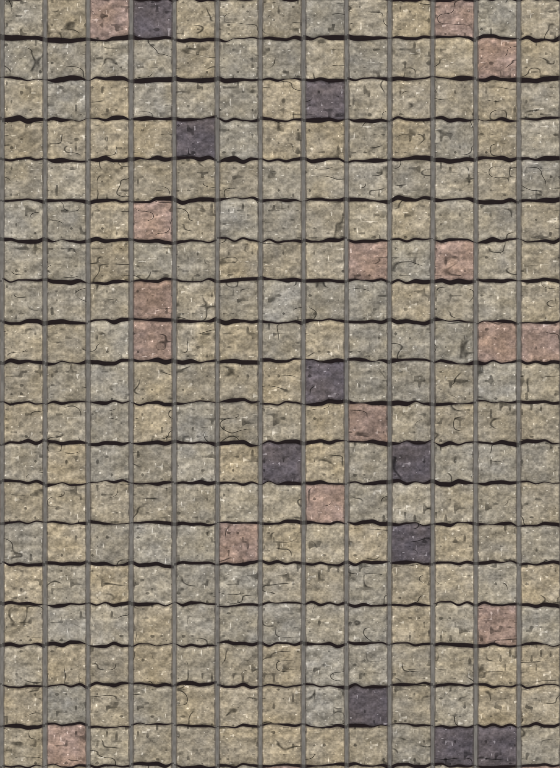
This texture is drawn by a WebGL 1 fragment shader. Its source:

```glsl
precision highp float;
// Wall of rough split-stone tiles, 13 by 19, with grey upright joints and black shadowed bed joints.
uniform vec2 u_resolution;

float hash(vec2 p) {
  return fract(sin(dot(p, vec2(127.1, 311.7))) * 43758.5453);
}

float noise(vec2 p) {
  vec2 i = floor(p), f = fract(p);
  f = f * f * (3.0 - 2.0 * f);
  return mix(mix(hash(i), hash(i + vec2(1.0, 0.0)), f.x),
             mix(hash(i + vec2(0.0, 1.0)), hash(i + vec2(1.0, 1.0)), f.x), f.y);
}

float fbm(vec2 p) {
  float sum = 0.0, gain = 0.5;
  for (int i = 0; i < 4; i++) {
    sum += gain * noise(p);
    p = p * 2.1 + 7.3;
    gain *= 0.55;
  }
  return sum;
}

// Soft-edged band of the given half width
float band(float d, float halfWidth, float soft) {
  return 1.0 - smoothstep(halfWidth - soft, halfWidth + soft, abs(d));
}

// Base colour of one tile: mostly sandy, some pinkish, a few slate
vec3 tileColor(vec2 id) {
  float kind = hash(id + 3.7);
  vec3 color = mix(vec3(0.60, 0.58, 0.54), vec3(0.635, 0.59, 0.51), hash(id + 11.3));
  color = mix(color, vec3(0.60, 0.51, 0.475), 0.85 * step(0.89, kind));
  color = mix(color, vec3(0.39, 0.365, 0.385), step(0.955, kind));
  return color * (0.95 + 0.11 * hash(id + 23.1));
}

void main() {
  // Wall coordinates: one unit per tile, rows counted from the top
  vec2 uv = gl_FragCoord.xy / u_resolution;
  vec2 wall = vec2(uv.x * 13.0 - 0.045, (1.0 - uv.y) * 19.0 + 0.05);
  vec2 soft = 0.7 * vec2(13.0, 19.0) / u_resolution;
  float column = floor(wall.x);
  float across = fract(wall.x) - 0.5;

  // Bed joint: wavy, slightly tilted and of uneven thickness on each tile
  float bed = floor(wall.y + 0.5);
  vec2 bedId = vec2(column, bed);
  float wobble = 0.09 * (noise(vec2(wall.x * 5.0, bed * 7.0)) - 0.5)
               + 0.06 * (hash(bedId + 5.0) - 0.5)
               + 0.07 * across * (hash(bedId + 9.0) - 0.5);
  float bedDist = wall.y - bed - wobble;
  float thickness = 0.008 + 0.055 * noise(vec2(wall.x * 3.0 + 40.0, bed * 5.0))
                  + 0.014 * (hash(bedId + 17.0) - 0.5);
  thickness *= mix(0.75, 1.1, uv.y);

  // Rough stone face lit from above
  vec2 id = vec2(column, bed - step(bedDist, 0.0));
  vec2 face = wall + id * 3.17;
  float height = fbm(face * 4.0);
  float relief = height - fbm(face * 4.0 + vec2(-0.12, -0.3));
  vec3 color = tileColor(id);
  color *= 1.0 + 0.55 * relief + 0.28 * (height - 0.5);
  color *= mix(vec3(0.97, 0.98, 1.01), vec3(1.04, 1.01, 0.94), fbm(face * 2.3 + 31.0));

  // Grain, bright crystals and dark pits
  float grain = noise(face * 15.0) + noise(face * 27.0 + 13.0) - 1.0;
  color *= 1.0 + 0.17 * grain;
  color += 0.22 * smoothstep(0.84, 0.98, noise(face * 13.0 + 57.0));
  color *= 1.0 - 0.35 * smoothstep(0.80, 0.95, noise(face * 9.0 + 83.0));

  // Short cracks that show only in patches
  float crack = band(noise(face * vec2(2.5, 4.0) + 19.0) - 0.5, 0.02, 0.03);
  color *= 1.0 - 0.5 * crack * smoothstep(0.58, 0.78, noise(face * 2.7 + 71.0));

  // Lit top edge, then the black shadow in the bed joint
  color *= 1.0 + 0.09 * band(bedDist - 0.10, 0.03, 0.04);
  color *= 1.0 - 0.22 * band(bedDist, thickness + 0.03, 0.035);
  float shadow = band(bedDist, thickness, soft.y);
  color = mix(color, vec3(0.13, 0.105, 0.11), 0.95 * shadow);

  // Straight grey upright joint with broken dark sides
  float jointDist = fract(wall.x + 0.5) - 0.5 + 0.012 * (noise(vec2(column, wall.y * 0.7)) - 0.5);
  float side = band(jointDist, 0.055 + 0.025 * noise(wall * vec2(2.0, 7.0)), soft.x);
  color = mix(color, vec3(0.30, 0.28, 0.265), 0.6 * side);
  vec3 mortar = vec3(0.47, 0.455, 0.435) * (0.9 + 0.2 * noise(wall * vec2(20.0, 9.0)));
  mortar *= 1.0 - 0.3 * shadow;
  color = mix(color, mortar, band(jointDist, 0.038, soft.x));

  gl_FragColor = vec4(clamp(color, 0.0, 1.0), 1.0);
}
```
